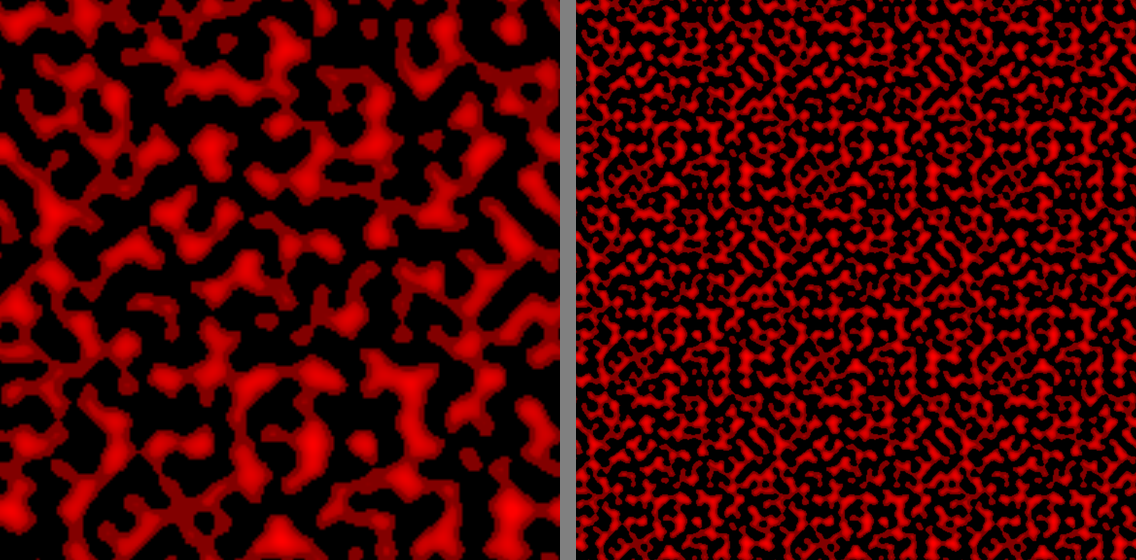
Left: one tile. Right: repeated 3 by 3.
Give the GLSL for this texture, as a Shadertoy shader.

```glsl
// Glowing red blobs joined into a broken network on black.
// Wrapping gradient noise is cut into flat colour bands on a coarse grid,
// then blended between grid nodes for soft, slightly stepped edges.

#define CELLS 17.0        // noise cells across the tile
#define GRID 192.0        // colour samples across the tile
#define SEED 37.0         // picks another arrangement
#define BODY_LEVEL 0.022  // noise height where the dark red body begins
#define CORE_LEVEL 0.195  // noise height where the bright core begins
#define CORE_SOFT 0.02    // half width of the body to core blend
#define BODY_RED 0.51
#define CORE_RED 0.69
#define GLOW_SLOPE 0.75   // brightening per unit of height inside the core

vec2 hash22(vec2 p)
{
    vec3 q = fract(p.xyx * vec3(0.1031, 0.1030, 0.0973));
    q += dot(q, q.yzx + 33.33);
    return fract((q.xx + q.yz) * q.zy);
}

// Unit gradient at a lattice corner, repeating every CELLS corners
vec2 cornerGradient(vec2 corner)
{
    return normalize(hash22(mod(corner, CELLS) + SEED) - 0.5);
}

float gradientNoise(vec2 p)
{
    vec2 i = floor(p), f = fract(p);
    vec2 w = f * f * f * (f * (f * 6.0 - 15.0) + 10.0);
    vec2 e = vec2(1.0, 0.0);
    float a = dot(cornerGradient(i), f);
    float b = dot(cornerGradient(i + e.xy), f - e.xy);
    float c = dot(cornerGradient(i + e.yx), f - e.yx);
    float d = dot(cornerGradient(i + e.xx), f - e.xx);
    return mix(mix(a, b, w.x), mix(c, d, w.x), w.y);
}

// Red level of one grid node: black, flat body, then a glowing core
float nodeRed(vec2 node)
{
    float height = gradientNoise(node / GRID * CELLS);
    float core = CORE_RED + GLOW_SLOPE * max(height - CORE_LEVEL, 0.0);
    float blend = smoothstep(CORE_LEVEL - CORE_SOFT, CORE_LEVEL + CORE_SOFT, height);
    return step(BODY_LEVEL, height) * min(mix(BODY_RED, core, blend), 1.0);
}

void mainImage(out vec4 fragColor, in vec2 fragCoord)
{
    vec2 uv = fragCoord / iResolution.xy;
    vec2 p = uv * GRID;
    vec2 node = floor(p), f = fract(p);

    // Blend the four surrounding nodes
    float low = mix(nodeRed(node), nodeRed(node + vec2(1.0, 0.0)), f.x);
    float high = mix(nodeRed(node + vec2(0.0, 1.0)), nodeRed(node + 1.0), f.x);
    fragColor = vec4(mix(low, high, f.y), 0.0, 0.0, 1.0);
}
```
